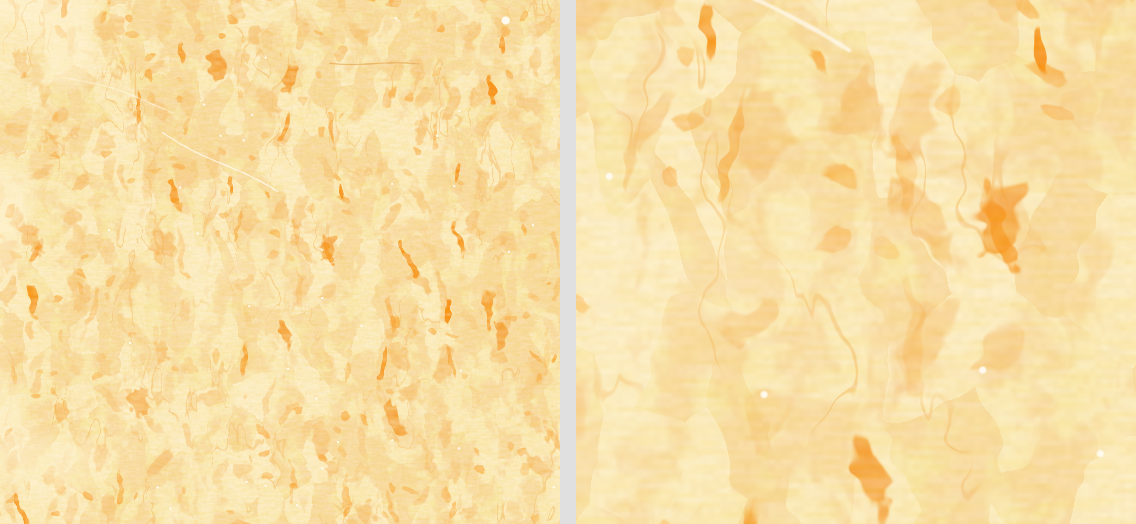
Left, the full canvas; right, a detail of the centre.
A Shadertoy shader for this texture:

```glsl
// Pale cream flaked paper with upright tan chips, orange slivers and fine scratches.

vec3 hash3(vec2 p) {
    vec3 q = fract(p.xyx * vec3(0.1031, 0.1030, 0.0973));
    q += dot(q, q.yxz + 33.33);
    return fract((q.xxy + q.yzz) * q.zyx);
}

float noise(vec2 p) {
    vec2 i = floor(p), f = fract(p);
    f = f * f * (3.0 - 2.0 * f);
    return mix(mix(hash3(i).x, hash3(i + vec2(1, 0)).x, f.x),
               mix(hash3(i + vec2(0, 1)).x, hash3(i + vec2(1, 1)).x, f.x), f.y);
}

float fbm(vec2 p) {
    return 0.55 * noise(p) + 0.29 * noise(p * 2.1 + 7.3) + 0.16 * noise(p * 4.3 + 19.1);
}

// Scattered ragged kites: one per cell at most, each with its own tilt, size and strength
float flakes(vec2 p, vec2 cell, vec2 size, float chance, float spin, float seed) {
    float cover = 0.0;
    float ragged = 0.7 * (noise(p * 110.0 + seed) - 0.5);
    vec2 home = floor(p / cell);
    for (int y = -1; y <= 1; y++)
    for (int x = -1; x <= 1; x++) {
        vec2 id = home + vec2(x, y);
        vec3 place = hash3(id + seed), form = hash3(id + seed + 57.7);
        if (place.z > chance) continue;
        vec2 d = p - (id + 0.2 + 0.6 * place.xy) * cell;
        float a = (form.x - 0.5) * spin;
        d = mat2(cos(a), sin(a), -sin(a), cos(a)) * d;
        d /= size * mix(vec2(0.6), vec2(1.25), form.yz);
        d.x += (form.z - 0.5) * d.y;
        vec2 k = abs(d);
        float r = max(k.x + 0.4 * k.y, k.y + 0.2 * k.x) + ragged;
        float strength = 0.4 + 0.6 * fract(form.x * 7.0 + form.y * 5.0);
        cover = max(cover, strength * smoothstep(1.12, 0.78, r));
    }
    return cover;
}

// Flat random tone of the nearest irregular cell
float patchTone(vec2 p) {
    vec2 home = floor(p);
    float nearest = 9.0, tone = 0.0;
    for (int y = -1; y <= 1; y++)
    for (int x = -1; x <= 1; x++) {
        vec2 id = home + vec2(x, y);
        vec3 h = hash3(id + 211.0);
        vec2 d = id + h.xy - p;
        if (dot(d, d) < nearest) { nearest = dot(d, d); tone = h.z; }
    }
    return tone;
}

float scratch(vec2 p, vec2 a, vec2 b, float width) {
    float t = clamp(dot(p - a, b - a) / dot(b - a, b - a), 0.0, 1.0);
    float d = length(p - mix(a, b, t)) + 0.0008 * noise(p * 90.0);
    return smoothstep(width, 0.2 * width, d);
}

float specks(vec2 p, float cell, float chance) {
    vec2 id = floor(p / cell);
    vec3 h = hash3(id + 401.0);
    float d = length(p - (id + 0.2 + 0.6 * h.xy) * cell);
    return step(h.z, chance) * smoothstep(0.0032, 0.0012, d);
}

void mainImage(out vec4 fragColor, in vec2 fragCoord) {
    vec2 p = fragCoord / iResolution.y;
    float aspect = iResolution.x / iResolution.y;
    vec2 w = p + 0.022 * (vec2(noise(p * 21.0), noise(p * 21.0 + 40.0)) - 0.5)
               + 0.007 * (vec2(noise(p * 75.0 + 9.0), noise(p * 75.0 + 80.0)) - 0.5);

    // Cream ground in overlapping pale patches
    float tone = patchTone(w * vec2(22.0, 15.0));
    float cloud = fbm(p * vec2(9.0, 6.0));
    float mottle = fbm(w * vec2(48.0, 32.0) + 31.0);
    float side = p.x / aspect - 0.5;
    float yellow = smoothstep(0.2, 0.8, 0.5 * tone + 0.5 * cloud + 0.2 * side);
    vec3 col = mix(vec3(0.985, 0.92, 0.735), vec3(0.97, 0.897, 0.635), yellow);
    float tan1 = smoothstep(0.46, 0.64, 0.6 * mottle + 0.28 * tone + 0.2 * cloud + 0.1 * side);
    col = mix(col, vec3(0.97, 0.845, 0.605), 0.8 * tan1);

    // Faint upright fibres and curled edges
    float fibre = fbm(w * vec2(26.0, 9.0) + 63.0);
    float edge = smoothstep(0.022, 0.004, abs(fibre - 0.52));
    edge *= smoothstep(0.5, 0.68, noise(p * vec2(17.0, 13.0) + 5.0));
    col = mix(col, vec3(0.96, 0.75, 0.43), 0.55 * edge);

    // Tan flakes, small chips, broad blotches and slivers
    float wear = 0.65 + 0.6 * noise(p * vec2(70.0, 150.0) + 3.0);
    float flake = flakes(w, vec2(0.055, 0.07), vec2(0.014, 0.026), 0.55, 1.3, 11.0);
    float chip = flakes(w, vec2(0.045, 0.038), vec2(0.010, 0.007), 0.2, 3.0, 83.0);
    float blotch = flakes(w, vec2(0.17, 0.16), vec2(0.019, 0.031), 0.42, 0.9, 139.0);
    float sliver = flakes(w, vec2(0.1, 0.12), vec2(0.0062, 0.036), 0.42, 0.7, 307.0);
    col = mix(col, vec3(0.965, 0.765, 0.46), clamp(0.75 * flake * wear, 0.0, 1.0));
    col = mix(col, vec3(0.975, 0.69, 0.29), clamp(0.8 * chip * wear, 0.0, 1.0));
    col = mix(col, vec3(0.96, 0.62, 0.20), clamp(blotch * blotch * wear, 0.0, 1.0));
    col = mix(col, vec3(0.97, 0.59, 0.12), clamp(sliver * sliver * wear, 0.0, 1.0));

    // Short horizontal yellow grain and fine brightness grain
    float grain = noise(p * vec2(75.0, 330.0)) - 0.5;
    float fine = noise(p * 260.0 + 17.0) - 0.5;
    col += grain * vec3(0.005, 0.02, 0.10) + fine * vec3(0.012, 0.025, 0.035);

    // Bleached spots toward the left, scratches and white specks
    float bleach = smoothstep(0.6, 0.85, noise(p * 8.0 + 71.0)) * smoothstep(0.2, -0.5, side);
    col = mix(col, vec3(1.0, 0.96, 0.84), 0.5 * bleach);
    vec2 bend = p + vec2(0.0, 0.006 * sin(p.x * 22.0));
    float white = 0.75 * scratch(bend, vec2(0.31, 0.75), vec2(0.53, 0.63), 0.0028);
    white += 0.5 * scratch(bend, vec2(0.12, 0.855), vec2(0.33, 0.79), 0.0025);
    white += specks(p, 0.045, 0.06);
    white += smoothstep(0.0095, 0.006, length(p - vec2(0.965, 0.961)));
    float crack = scratch(bend, vec2(0.63, 0.885), vec2(0.80, 0.872), 0.0026);
    col = mix(col, vec3(0.90, 0.66, 0.32), 0.7 * crack);
    col = mix(col, vec3(1.0, 0.98, 0.93), clamp(white, 0.0, 1.0));

    fragColor = vec4(clamp(col, 0.0, 1.0), 1.0);
}
```
